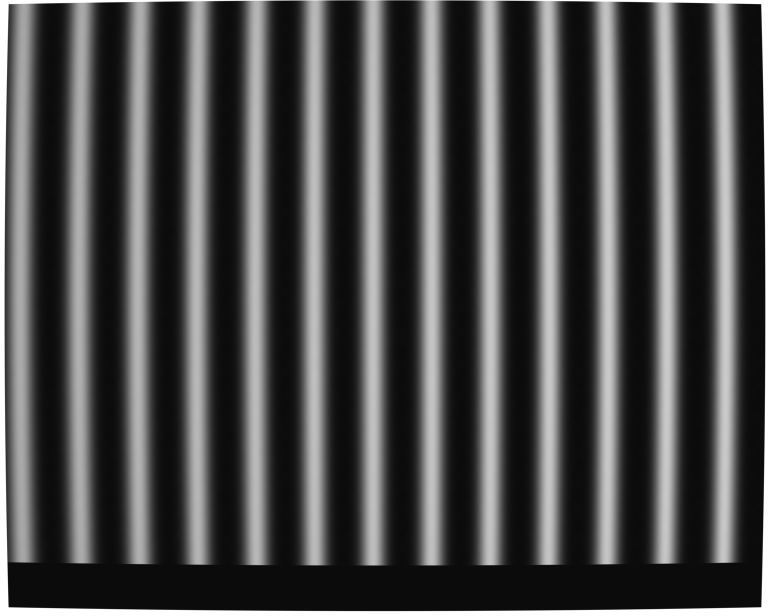
Give the GLSL for this pattern, as a Shadertoy shader.

```glsl
// Anti-aliased step: 1 where distance d is positive
float cover(float d, float pixel) {
    return smoothstep(-0.75 * pixel, 0.75 * pixel, d);
}

// Slight barrel curvature of the projected field
vec2 barrel(vec2 p) {
    return p * (1.0 + vec2(0.045, 0.053) * p.yx * p.yx);
}

// Soft fringe profile, limited to thirteen bars
float fringes(vec2 p) {
    float phase = (p.x + 0.0143) / 0.0766;
    float index = clamp(round(phase), -6.0, 6.0);
    float width = mix(0.212, 0.192, p.x + 0.5);
    float d = abs(phase - index) / width;
    return exp(-pow(d, 2.1));
}

// Lamp falloff: dimmer to the left and toward the top and bottom
float lamp(vec2 p) {
    float side = 0.5 - p.x;
    return 0.75 - 0.13 * side * side - 0.12 * p.y * p.y;
}

// Faint sensor ripple from layered sines
float ripple(vec2 p) {
    return sin(p.x * 310.0 + sin(p.y * 47.0)) * sin(p.y * 190.0)
         + 0.5 * sin(p.x * 83.0 - p.y * 131.0);
}

void mainImage(out vec4 fragColor, in vec2 fragCoord) {
    vec2 p = barrel(fragCoord / iResolution.xy - 0.5);
    vec2 pixel = 1.0 / iResolution.xy;

    // Bars stop above the unlit bottom strip
    float lit = cover(p.y + 0.418, pixel.y);
    float shade = 0.044 + lit * (lamp(p) * fringes(p) + 0.002 * ripple(p));

    // Curved frame on white
    float frame = cover(p.x + 0.494, pixel.x) * cover(0.4965 - p.x, pixel.x)
                * cover(p.y + 0.492, pixel.y) * cover(0.4995 - p.y, pixel.y);

    fragColor = vec4(vec3(mix(1.0, shade, frame)), 1.0);
}
```
